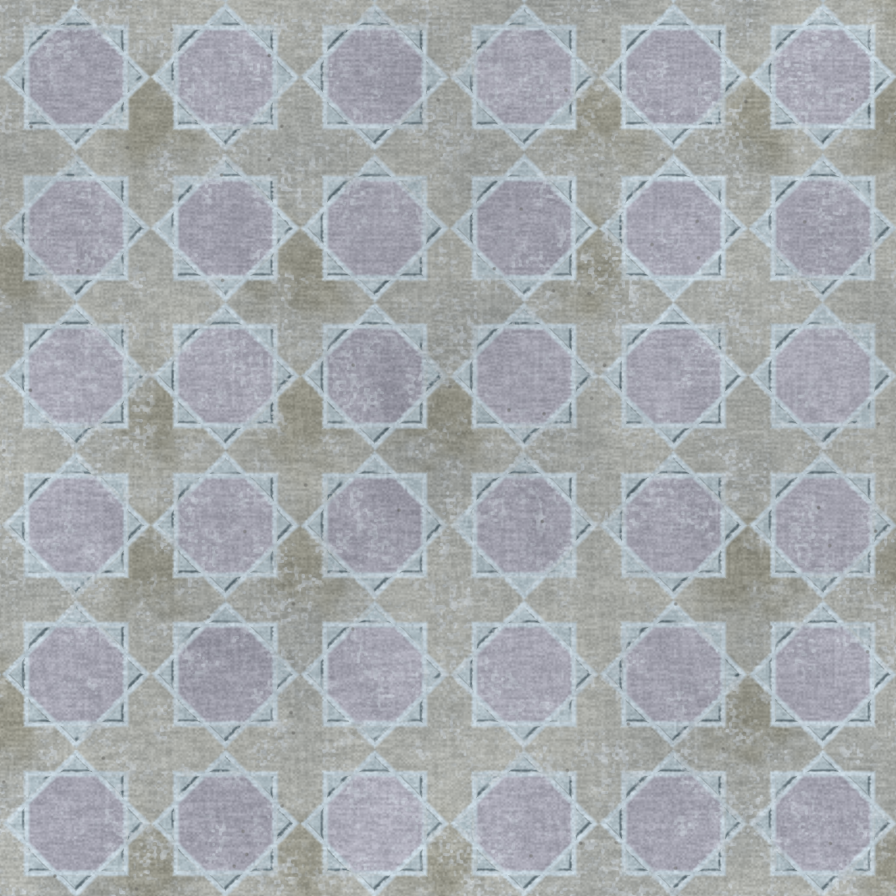
Write a Shadertoy shader that draws this pattern.

```glsl
float hash(vec2 p) {
    return fract(sin(dot(p, vec2(127.1, 311.7))) * 43758.5453);
}

float noise(vec2 p) {
    vec2 i = floor(p), f = fract(p);
    f = f * f * (3.0 - 2.0 * f);
    return mix(mix(hash(i), hash(i + vec2(1, 0)), f.x),
               mix(hash(i + vec2(0, 1)), hash(i + vec2(1, 1)), f.x), f.y);
}

float fbm(vec2 p) {
    float sum = 0.0, amp = 0.5;
    for (int i = 0; i < 5; i++) {
        sum += amp * noise(p);
        p = p * 2.03 + 17.3;
        amp *= 0.5;
    }
    return sum;
}

// Signed distances to the upright square (x) and the diamond (y)
vec2 starSquares(vec2 p) {
    p = abs(p);
    return vec2(max(p.x, p.y), (p.x + p.y) * 0.7071) - 0.332;
}

// The eight points: inside exactly one of the two squares
float starPoints(vec2 p) {
    vec2 d = starSquares(p);
    return max(min(d.x, d.y), -max(d.x, d.y)) + 0.017;
}

float fill(float d, float soft) {
    return 1.0 - smoothstep(-soft, soft, d);
}

void mainImage(out vec4 fragColor, in vec2 fragCoord) {
    vec2 uv = fragCoord / iResolution.xy;
    vec2 grid = uv * 6.0 + vec2(-0.01, 0.02);
    vec2 id = floor(grid);
    vec2 p = fract(grid) - 0.5;
    p.y += (hash(vec2(id.y, 3.7)) - 0.5) * 0.016;
    float soft = 0.006 + 3.0 / iResolution.y;

    // Surface textures
    float grain = noise(uv * 430.0) - 0.5;
    float streak = noise(uv * vec2(65, 340)) - 0.5;
    float weave = noise(uv * vec2(300, 70) + 40.0) - 0.5;
    float cloud = fbm(uv * 11.0 + 5.0);
    float patchy = fbm(uv * 38.0 + 21.0);
    float speckle = noise(uv * 260.0 + 9.0);

    // Slightly ragged edges
    vec2 ragged = p + 0.007 * vec2(grain, noise(uv * 210.0 + 70.0) - 0.5);
    vec2 d = starSquares(ragged);
    float octagon = fill(max(d.x, d.y), soft);
    float points = fill(starPoints(ragged), soft);
    float band = fill(min(abs(d.x), abs(d.y)) - 0.018, soft + 0.004);

    // Brushed concrete ground with brown stains near the cell corners
    vec3 col = vec3(0.635, 0.645, 0.63) + (cloud - 0.48) * vec3(0.12, 0.11, 0.09);
    vec2 corner = grid + vec2(0.5, 0.28);
    float stained = step(0.62, hash(floor(corner) + 31.0));
    float blot = smoothstep(0.42, 0.05, length(fract(corner) - 0.5) + (patchy - 0.5) * 0.5);
    col = mix(col, vec3(0.51, 0.50, 0.43), 0.55 * stained * blot);

    // Lavender octagon, blue points and pale bands
    float tint = hash(id + 8.0) - 0.5;
    vec3 lavender = vec3(0.625, 0.625, 0.675) + tint * 0.035 + (cloud - 0.48) * 0.09;
    col = mix(col, lavender, octagon * 0.95);
    col = mix(col, vec3(0.66, 0.72, 0.75), points * 0.92);
    col = mix(col, vec3(0.73, 0.785, 0.82), band * (0.98 - 0.45 * smoothstep(0.5, 0.75, patchy)));

    // Shadow on the lower right edges of the points
    float shadow = points * (1.0 - fill(starPoints(p + vec2(0.013, -0.013)), soft));
    shadow *= smoothstep(0.2, 0.45, noise(grid * 9.0 + 13.0));
    col = mix(col, vec3(0.33, 0.39, 0.42), shadow * 0.85);

    // Worn chalky flecks and small dark pits
    float wear = smoothstep(0.4, 0.68, patchy) * smoothstep(0.42, 0.8, speckle);
    col = mix(col, vec3(0.75, 0.78, 0.81), wear * 0.55);
    vec2 pitCell = floor(uv * 75.0);
    vec2 pitPos = fract(uv * 75.0) - 0.3 - 0.4 * vec2(hash(pitCell), hash(pitCell + 5.0));
    float pit = step(0.983, hash(pitCell + 60.0)) * fill(length(pitPos) - 0.14, 0.09);
    col = mix(col, vec3(0.42, 0.42, 0.41), pit * 0.6);

    // Fine grain and broad unevenness
    col += grain * 0.09 + streak * 0.075 + weave * 0.04;
    col *= 0.97 + 0.09 * noise(uv * 4.0 + 2.0);
    fragColor = vec4(clamp(col, 0.0, 1.0), 1.0);
}
```
